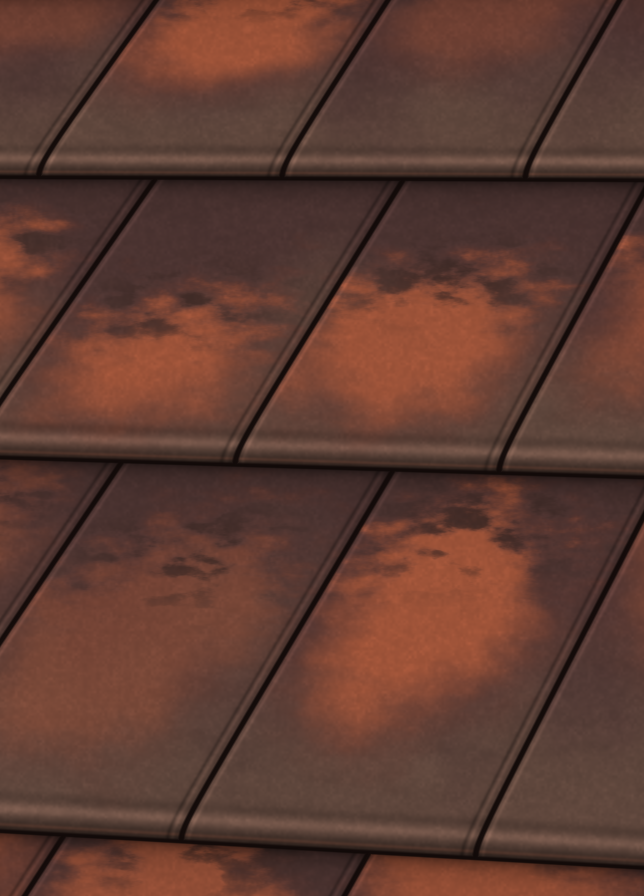
A WebGL 2 fragment shader for this texture:

```glsl
#version 300 es
precision highp float;
// Overlapping clay roof tiles seen at a slant: courses grow toward the viewer.
// Each course is cut by leaning seams; every tile gets a rolled lower lip,
// dark grooves and a fired orange patch broken up by noise.
uniform vec2 u_resolution;
out vec4 outColor;

float hash(vec2 p) {
  p = fract(p * vec2(0.1731, 0.2917));
  p += dot(p, p.yx + 31.37);
  return fract((p.x + p.y) * p.x * 7.13);
}

float noise(vec2 p) {
  vec2 i = floor(p), f = fract(p);
  f = f * f * (3.0 - 2.0 * f);
  return mix(mix(hash(i), hash(i + vec2(1, 0)), f.x),
             mix(hash(i + vec2(0, 1)), hash(i + vec2(1, 1)), f.x), f.y);
}

float fbm(vec2 p) {
  float sum = 0.0, amp = 0.5;
  for (int i = 0; i < 5; i++) {
    sum += amp * noise(p);
    p = mat2(1.6, 1.2, -1.2, 1.6) * p + 7.3;
    amp *= 0.5;
  }
  return sum;
}

float bell(float x, float center, float width) {
  float t = (x - center) / width;
  return exp(-t * t);
}

// Lower edge of a course, measured down from the top of the canvas
float courseEdge(float row, float x) {
  return 0.198 + 0.261 * row + 0.052 * row * row + (0.005 + 0.026 * row) * x;
}

// Horizontal place of seam k at height h above the lower edge of its course
float seamX(float k, float row, float h) {
  float curve = row * (row - 1.0);
  float foot = 0.31 - 0.052 * row - 0.004 * curve;
  float pitch = 0.272 + 0.023 * row + 0.0055 * curve;
  float lean = 0.72 - 0.075 * k - 0.035 * row;
  return foot + (k - 1.0) * pitch + lean * (sqrt(h * h + 0.0003) - 0.01);
}

void main() {
  vec2 p = gl_FragCoord.xy / u_resolution.y;
  float down = 1.0 - p.y;

  // Find the course and the tile
  float row = 0.0;
  for (int i = 0; i < 3; i++) row += step(courseEdge(float(i), p.x), down);
  float h = courseEdge(row, p.x) - down;
  float below = down - courseEdge(row - 1.0, p.x);
  float v = h / (h + below);
  float tile = -2.0;
  for (int k = -2; k < 5; k++) tile += step(seamX(float(k), row, h), p.x);
  float left = seamX(tile - 1.0, row, h), right = seamX(tile, row, h);
  float u = (p.x - left) / (right - left);
  vec2 seed = vec2(tile * 5.7 + 20.0, row * 9.1 + 20.0);

  // Brown body, cooler and darker toward the top of each tile
  float cloud = fbm(p * 9.0 + seed);
  float streak = fbm(p * vec2(24.0, 60.0) + seed);
  vec3 col = mix(vec3(0.37, 0.275, 0.235), vec3(0.3, 0.205, 0.195),
                 smoothstep(0.15, 0.85, v + 0.7 * (cloud - 0.5)));
  col *= 0.94 + 0.12 * streak;

  // Fired patch with a maroon halo and a ragged, smoky upper rim
  float lipT = h / (0.026 + 0.003 * row);
  float centerV = 0.6 + 0.04 * row + 0.27 * cos(2.3 * row) - 0.15 * cos(1.6 * (tile - 1.2));
  float strength = mix(0.6 + 0.4 * cos(2.1 * (tile - 1.0 - 0.5 * row)), 1.0, 0.85 * mod(row, 2.0));
  vec2 q = vec2(u - 0.42, v - centerV) / vec2(0.46, 0.3);
  float upper = smoothstep(-0.1, 0.8, q.y);
  float reach = length(q) + 0.9 * (cloud - 0.5) + (0.25 + 1.3 * upper) * (streak - 0.5);
  float onFace = smoothstep(0.7, 1.4, lipT);
  float halo = smoothstep(1.5, 0.7, reach) * (0.35 + 0.65 * strength);
  float fired = smoothstep(1.1, 0.35, reach) * strength;
  col = mix(col, vec3(0.4, 0.225, 0.19), 0.6 * halo * mix(0.4, 1.0, onFace));
  col = mix(col, vec3(0.64, 0.335, 0.225), fired * mix(0.25, 0.95, onFace));
  float smoke = smoothstep(0.5, 0.68, streak) * bell(q.y, 0.85, 0.45) * bell(q.x, 0.1, 0.9);
  col = mix(col, vec3(0.21, 0.14, 0.12), 0.6 * smoke);

  // Fine clay grain
  col *= 0.95 + 0.1 * noise(p * 330.0) * noise(p * 170.0 + 4.0) + 0.05 * noise(p * 210.0);

  // Rolled lip: crease, soft highlight, dark underside and warm rim
  col *= mix(0.5, 1.0, smoothstep(0.1, 0.75, lipT));
  col *= 1.0 + 0.24 * bell(lipT, 0.82, 0.18) - 0.13 * bell(lipT, 1.25, 0.2);
  col += vec3(0.09, 0.045, 0.03) * bell(lipT, 0.25, 0.07);

  // Shadow cast by the course above
  col *= 1.0 - 0.5 * exp(-below / 0.01) - 0.1 * exp(-below / 0.05);

  // Seams: ridge and second crease on one side, bright arris on the other
  float fromLeft = (p.x - left) * 0.85, fromRight = (right - p.x) * 0.85;
  col *= 1.0 - 0.3 * exp(-fromRight / 0.007) - 0.22 * bell(fromRight, 0.013, 0.002);
  col *= 1.0 + 0.16 * bell(fromRight, 0.0085, 0.002) + 0.2 * bell(fromLeft, 0.007, 0.002);
  float groove = 1.0 - smoothstep(0.0014, 0.0042, min(fromLeft, fromRight));
  float gap = 1.0 - smoothstep(0.001, 0.0045, min(h, below * 1.6));
  col = mix(col, vec3(0.065, 0.035, 0.03), max(groove, gap) * 0.95);

  outColor = vec4(col, 1.0);
}
```
